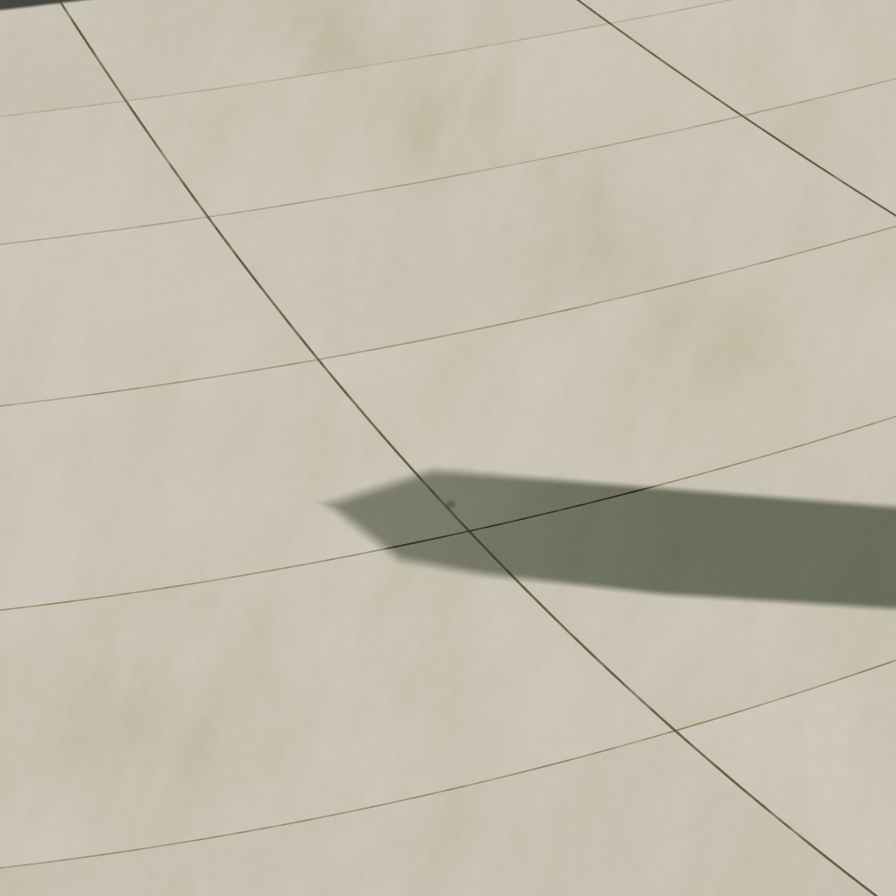
This texture is drawn by a Shadertoy shader. Its source:

```glsl
// Pale stone paving seen in perspective: curved course joints, two long cross
// joints, cloudy veined slabs and a soft pointed shadow entering from the right.
// Joints are polynomials in canvas units; the stone is layered gradient noise.

const vec3 STONE       = vec3(0.801, 0.780, 0.730);
const vec3 STONE_WARM  = vec3(0.752, 0.724, 0.637);
const vec3 COURSE_TINT = vec3(0.550, 0.520, 0.380);
const vec3 CROSS_TINT  = vec3(0.350, 0.340, 0.230);
const vec3 BORDER      = vec3(0.270, 0.280, 0.250);
const vec3 SHADOW_TINT = vec3(0.545, 0.572, 0.530);

const int   COURSES       = 5;
const float COURSE_START  = -0.413;  // vanishing depth of the courses
const float COURSE_SCALE  = 0.543;
const float COURSE_GROWTH = 1.263;   // each course is this much deeper
const float COURSE_TILT   = 0.116;
const float COURSE_HALF   = 0.0009;
const float CROSS_HALF    = 0.0013;
const float SHADOW_BLUR   = 0.007;
const float JOINT_WEAR    = 0.9;     // how unevenly the joints are filled

// Cubic coefficients of the cross joints: x as a function of depth
const vec4 CROSS_LEFT  = vec4(0.066, 0.645, 0.137, 0.130);
const vec4 CROSS_RIGHT = vec4(0.645, 1.355, 0.495, 0.0);

// Outline of the shadow, clockwise from its tip
const vec2 SHADOW_EDGE[7] = vec2[7](
    vec2(0.367, 0.437), vec2(0.484, 0.475), vec2(1.200, 0.418), vec2(1.200, 0.308),
    vec2(0.740, 0.337), vec2(0.540, 0.359), vec2(0.446, 0.376));

vec2 hash2(vec2 p) {
    p = vec2(dot(p, vec2(127.1, 311.7)), dot(p, vec2(269.5, 183.3)));
    return fract(sin(p) * 43758.55) * 2.0 - 1.0;
}

float gradientNoise(vec2 p) {
    vec2 i = floor(p), f = p - i;
    vec2 w = f * f * f * (f * (f * 6.0 - 15.0) + 10.0);
    vec2 e = vec2(0.0, 1.0);
    return mix(mix(dot(hash2(i), f), dot(hash2(i + e.yx), f - e.yx), w.x),
               mix(dot(hash2(i + e), f - e), dot(hash2(i + 1.0), f - 1.0), w.x), w.y);
}

float fbm(vec2 p) {
    float sum = 0.0, amp = 0.6;
    for (int i = 0; i < 4; i++) {
        sum += amp * gradientNoise(p);
        p = p * 2.03 + 17.3;
        amp *= 0.55;
    }
    return sum;
}

// Exact share of a pixel covered by a line, so thin lines keep their weight
float lineCover(float d, float halfWidth, float px) {
    return max(min(d + 0.5 * px, halfWidth) - max(d - 0.5 * px, -halfWidth), 0.0) / px;
}

// Signed distance below a course joint; depth is measured down from the top
float courseDist(float n, float x, float depth) {
    float bend = 0.0534 + 0.0156 * n;
    float start = COURSE_START + COURSE_SCALE * pow(COURSE_GROWTH, n);
    float slope = COURSE_TILT + 2.0 * bend * x;
    return (depth - start + x * (COURSE_TILT + bend * x)) / sqrt(1.0 + slope * slope);
}

// Signed distance to the right of a cross joint
float crossDist(vec4 c, float x, float s) {
    float slope = c.y + s * (2.0 * c.z + 3.0 * s * c.w);
    return (x - c.x - s * (c.y + s * (c.z + s * c.w))) / sqrt(1.0 + slope * slope);
}

float shadowDist(vec2 p) {
    float d = -1.0;
    for (int i = 0; i < 7; i++) {
        vec2 a = SHADOW_EDGE[i], e = normalize(SHADOW_EDGE[(i + 1) % 7] - a);
        d = max(d, dot(p - a, vec2(-e.y, e.x)));
    }
    return d;
}

vec3 stone(vec2 p, vec2 slab) {
    vec2 shift = hash2(slab + 3.0) * 9.0;
    vec2 q = vec2(p.x - 0.25 * p.y, p.y);
    float cloud = fbm(q * vec2(8.0, 4.5) + shift);
    float vein = fbm(q * vec2(19.0, 8.0) + shift.yx);
    // Warm stains: a diagonal chain and one broad patch lower left
    vec2 r = (p - vec2(0.17, 0.23)) / vec2(0.14, 0.11);
    float stain = 0.6 * exp(-dot(r, r));
    for (int i = 0; i < 4; i++) {
        r = (p - vec2(0.35, 0.97) - float(i) * vec2(0.145, -0.122)) / vec2(0.085, 0.07);
        stain += 0.6 * exp(-dot(r, r));
    }
    float warmth = 0.22 + 0.75 * cloud + 0.4 * vein + stain * (0.75 + vein) + 0.08 * hash2(slab).x;
    vec3 col = mix(STONE, STONE_WARM, clamp(warmth, 0.0, 1.0));
    return col + 0.018 * fbm(p * vec2(70.0, 60.0)) + 0.006 * hash2(slab).y;
}

void mainImage(out vec4 fragColor, in vec2 fragCoord) {
    vec2 p = fragCoord / iResolution.xy;
    float px = 1.0 / iResolution.y, depth = 1.0 - p.y;

    // Course joints, fainter with distance; count them to name the slab
    float courseInk = 0.0;
    float wear = 0.85 + JOINT_WEAR * (0.6 * gradientNoise(p * 19.0) + 0.5 * gradientNoise(p * 83.0));
    float left = crossDist(CROSS_LEFT, p.x, depth), right = crossDist(CROSS_RIGHT, p.x, depth);
    vec2 slab = vec2(step(0.0, left) + step(0.0, right), 0.0);
    for (int i = 0; i < COURSES; i++) {
        float n = float(i), d = courseDist(n, p.x, depth);
        slab.y += step(0.0, d);
        courseInk += lineCover(d, COURSE_HALF, px) * min(0.36 + 0.18 * n, 0.9);
    }
    float crossInk = max(lineCover(left, CROSS_HALF, px), lineCover(right, CROSS_HALF * 0.85, px));

    // Shadow, softer and lighter near its tip
    float blur = SHADOW_BLUR * mix(1.4, 0.8, smoothstep(0.37, 0.7, p.x));
    float shade = 1.0 - smoothstep(-blur, blur, shadowDist(p));

    // Joints read darker inside the shadow
    vec3 col = stone(p, slab);
    vec3 courseTint = mix(COURSE_TINT, CROSS_TINT, shade);
    col = mix(col, courseTint, clamp(courseInk * wear * (1.0 + 0.3 * shade), 0.0, 1.0));
    col = mix(col, CROSS_TINT, clamp(crossInk * wear, 0.0, 0.9));

    // Small chip beside the cross joint
    float chip = length((p - vec2(0.503, 0.437)) / vec2(1.3, 1.0));
    col *= 1.0 - 0.2 * (1.0 - smoothstep(0.002, 0.006, chip));
    col *= mix(vec3(1.0), SHADOW_TINT, shade * mix(0.86, 1.03, smoothstep(0.38, 0.8, p.x)));

    // Dark border beyond the farthest course
    float border = courseDist(-1.0, p.x, depth) + 0.005;
    col = mix(BORDER, col, smoothstep(-0.002 - px, 0.002, border));
    fragColor = vec4(clamp(col, 0.0, 1.0), 1.0);
}
```
